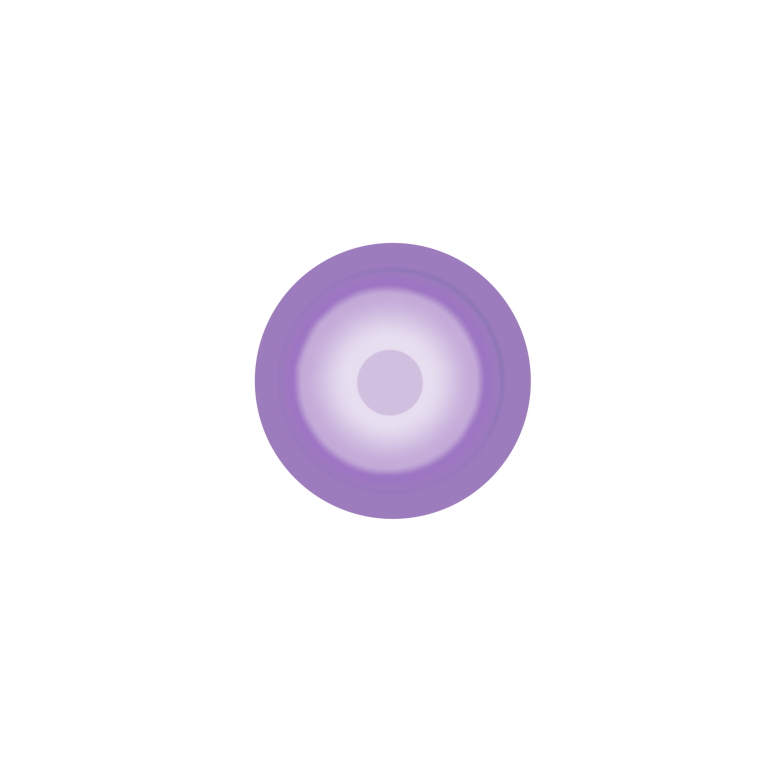
This background is drawn by a WebGL 1 fragment shader. Its source:

```glsl
precision highp float;

uniform vec2 u_resolution;

// Layout, in canvas units
const vec2 DISK_CENTER = vec2(0.5115, 0.504);
const float DISK_RADIUS = 0.1797;
const vec2 GROOVE_CENTER = vec2(0.509, 0.504);
const float GROOVE_RADIUS = 0.145;
const float GROOVE_WIDTH = 0.0035;
const vec2 GROOVE_LIGHT = vec2(0.82, 0.57);
const vec2 PALE_CENTER = vec2(0.5065, 0.504);
const float PALE_RADIUS = 0.1195;
const float PALE_BLUR = 0.007;
const float HALO_WIDTH = 0.013;
const vec2 DOT_CENTER = vec2(0.5078, 0.5017);
const float DOT_RADIUS = 0.0428;
const float GLOW_START = 0.052;
const float GLOW_END = 0.114;
const float WOBBLE = 0.0012;
const float MOTTLE = 0.06;

// Colours
const vec3 BACKGROUND = vec3(1.0);
const vec3 RIM = vec3(0.615, 0.485, 0.745);
const vec3 HALO = vec3(0.615, 0.455, 0.77);
const vec3 GROOVE = vec3(0.54, 0.46, 0.70);
const vec3 PALE_EDGE = vec3(0.765, 0.665, 0.845);
const vec3 PALE_GLOW = vec3(0.905, 0.87, 0.94);
const vec3 DOT = vec3(0.82, 0.75, 0.875);

// Antialiased coverage of a circle
float circle(vec2 p, vec2 center, float radius, float blur) {
  return 1.0 - smoothstep(-blur, blur, length(p - center) - radius);
}

// Soft bump around zero
float bump(float x, float width) {
  float t = x / width;
  return exp(-t * t);
}

// Smooth mottling from layered, rotated sines, about -1 to 1
float layeredSines(vec2 p) {
  float sum = 0.0;
  float weight = 0.5;
  for (int i = 0; i < 4; i++) {
    sum += weight * sin(p.x + 1.3 * sin(p.y)) * cos(p.y + 0.7);
    p = mat2(1.2, 1.1, -1.1, 1.2) * p + 1.7;
    weight *= 0.55;
  }
  return sum;
}

void main() {
  float scale = min(u_resolution.x, u_resolution.y);
  vec2 p = (gl_FragCoord.xy - 0.5 * u_resolution) / scale + 0.5;
  float pixel = 0.75 / scale;
  float mottle = layeredSines(p * 55.0);

  // Outer disk with a thin shaded groove, deepest at the upper right
  vec3 disk = RIM;
  vec2 fromGroove = p - GROOVE_CENTER;
  float grooveDist = length(fromGroove);
  float facing = dot(fromGroove / max(grooveDist, 0.001), GROOVE_LIGHT);
  float grooveDepth = 0.25 + 0.5 * smoothstep(-0.1, 1.0, facing);
  disk = mix(disk, GROOVE, grooveDepth * bump(grooveDist - GROOVE_RADIUS, GROOVE_WIDTH));

  // Saturated halo hugging the pale disk
  float paleDist = length(p - PALE_CENTER) + WOBBLE * mottle;
  disk = mix(disk, HALO, 0.8 * bump(paleDist - PALE_RADIUS - 0.006, HALO_WIDTH));

  // Pale disk, brightening toward its middle
  float glow = 1.0 - smoothstep(GLOW_START, GLOW_END, paleDist);
  glow = clamp(glow + MOTTLE * mottle, 0.0, 1.0);
  vec3 pale = mix(PALE_EDGE, PALE_GLOW, glow);
  float paleMask = 1.0 - smoothstep(-PALE_BLUR, PALE_BLUR, paleDist - PALE_RADIUS);
  disk = mix(disk, pale, paleMask);

  // Central dot
  disk = mix(disk, DOT, circle(p, DOT_CENTER, DOT_RADIUS, max(pixel, 0.0015)));

  vec3 color = mix(BACKGROUND, disk, circle(p, DISK_CENTER, DISK_RADIUS, pixel));
  gl_FragColor = vec4(color, 1.0);
}
```
